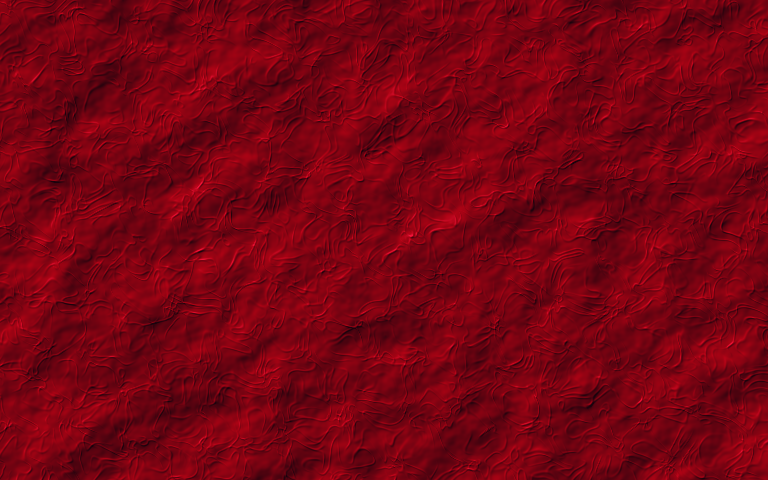
A Shadertoy shader for this texture:

```glsl
// Crumpled deep red leather: soft diagonal dents overlaid with fine, broken creases.
// A height field of gradient noise and thin noise contours is lit from the upper
// left by taking its slope along the light direction.

const vec2 LIGHT_DIR = vec2(-0.6, 0.8);
const float MEAN_RED = 0.467;
const float RELIEF_GAIN = 0.07;
const float SLOPE_STEP = 0.0016;

// Integer hash giving a unit gradient for a lattice point.
vec2 latticeGradient(vec2 cell) {
    uvec2 v = uvec2(ivec2(cell) + 32768);
    v = v * 1664525u + 1013904223u;
    v.x += v.y * 1664525u;
    v.y += v.x * 1664525u;
    v ^= v >> 16u;
    v.x += v.y * 1664525u;
    v.y += v.x * 1664525u;
    v ^= v >> 16u;
    vec2 unit = vec2(v & 65535u) / 65535.0;
    return normalize(unit * 2.0 - 0.99997);
}

// Gradient noise, roughly -0.7 to 0.7.
float gradientNoise(vec2 p) {
    vec2 cell = floor(p);
    vec2 f = p - cell;
    vec2 s = f * f * f * (f * (f * 6.0 - 15.0) + 10.0);
    vec2 right = vec2(1.0, 0.0);
    vec2 up = vec2(0.0, 1.0);
    float a = dot(latticeGradient(cell), f);
    float b = dot(latticeGradient(cell + right), f - right);
    float c = dot(latticeGradient(cell + up), f - up);
    float d = dot(latticeGradient(cell + 1.0), f - 1.0);
    return mix(mix(a, b, s.x), mix(c, d, s.x), s.y);
}

// Sum of octaves, each rotated and twice as fine as the last.
float fractalNoise(vec2 p, float gain) {
    mat2 turnAndDouble = mat2(1.6, 1.2, -1.2, 1.6);
    float sum = 0.0;
    float amplitude = 1.0;
    for (int i = 0; i < 4; i++) {
        sum += amplitude * gradientNoise(p);
        p = turnAndDouble * p + 17.3;
        amplitude *= gain;
    }
    return sum;
}

// Thin ridges along noise contours, broken into short strokes by a mask.
float creases(vec2 p, float frequency, float width, vec2 offset) {
    float contour = gradientNoise(p * frequency + offset);
    float distanceToLine = contour / (0.7 * frequency);
    float mask = smoothstep(-0.18, 0.16, gradientNoise(p * 17.0 - offset));
    float ratio = distanceToLine / width;
    return mask * exp(-ratio * ratio);
}

float leatherHeight(vec2 p) {
    // Dents are stretched very slightly across the light.
    vec2 across = vec2(LIGHT_DIR.y, -LIGHT_DIR.x);
    vec2 grain = vec2(dot(p, across) * 0.95, dot(p, LIGHT_DIR));
    float dents = 0.13 * fractalNoise(grain * 7.5 + 3.7, 0.42);

    // Bending the plane makes the creases crooked and bunches them together.
    vec2 bend = vec2(gradientNoise(p * 14.0 + 41.0), gradientNoise(p * 14.0 + 83.0));
    vec2 bent = p + 0.045 * bend;
    float folds = 0.0;
    for (int i = 0; i < 3; i++) {
        float layer = float(i);
        vec2 offset = vec2(12.4, 5.8) + layer * vec2(39.3, 23.4);
        folds += creases(bent, 18.0 + 9.0 * layer, 0.0036 - 0.0002 * layer, offset);
    }
    return dents + 0.0078 * folds;
}

// Slope facing the light: positive is lit, negative is shaded.
float litSlope(vec2 p, vec2 lightDir, float stepSize) {
    vec2 offset = lightDir * stepSize;
    return (leatherHeight(p - offset) - leatherHeight(p + offset)) / (2.0 * stepSize);
}

// Deep red, turning pink only in the strongest highlights.
vec3 leatherColor(float red) {
    float shine = max(red - 0.67, 0.0);
    return vec3(red, 0.01 + 0.25 * shine, 0.045 + 0.05 * red + 0.5 * shine);
}

void mainImage(out vec4 fragColor, in vec2 fragCoord) {
    vec2 p = fragCoord / iResolution.y;
    float mottling = 0.08 * gradientNoise(p * 2.6 + 7.1);
    float red = MEAN_RED + mottling + RELIEF_GAIN * litSlope(p, LIGHT_DIR, SLOPE_STEP);
    fragColor = vec4(leatherColor(clamp(red, 0.1, 0.95)), 1.0);
}
```
